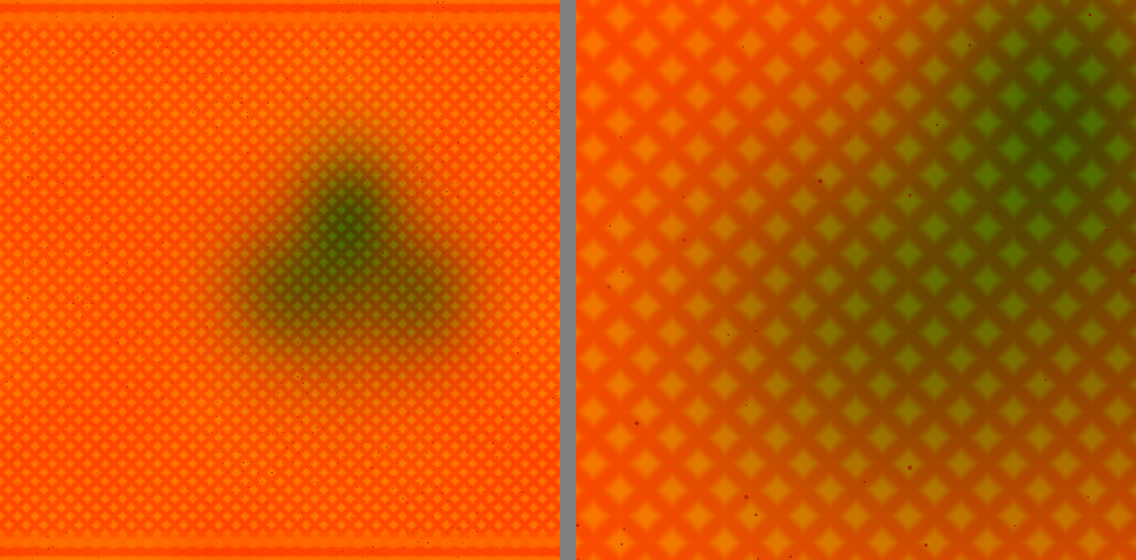
Left: the whole. Right: its middle third, enlarged.
Give the GLSL for this pattern, as a Shadertoy shader.

```glsl
// Soft staggered diamond mesh in orange, with ribbed hems, a green stain and fine red specks.
#define REPEATS 32.0
#define MESH_GREEN 0.295
#define DIAMOND_GREEN 0.165
#define TONE_VARIATION 0.11
#define DIAMOND_INNER 0.13
#define DIAMOND_OUTER 0.41
#define SPECK_CELLS 112.0
#define SPECK_RADIUS 0.0016
#define SPECK_COLOR vec3(0.74, 0.10, 0.0)

const float TAU = 6.2831853;

float hash(vec2 p, float seed) {
    return fract(sin(dot(p, vec2(127.1, 311.7)) + seed * 74.7) * 43758.5453);
}

// Value noise that wraps after a whole number of cells.
float wrapNoise(vec2 uv, float cells, float seed) {
    vec2 p = uv * cells;
    vec2 i = floor(p);
    vec2 f = fract(p);
    f = f * f * (3.0 - 2.0 * f);
    vec2 a = mod(i, cells);
    vec2 b = mod(i + 1.0, cells);
    float low = mix(hash(a, seed), hash(vec2(b.x, a.y), seed), f.x);
    float high = mix(hash(vec2(a.x, b.y), seed), hash(b, seed), f.x);
    return mix(low, high, f.y);
}

// Soft elliptical lobe, wrapped around the canvas.
float lobe(vec2 uv, vec2 center, vec2 size) {
    vec2 d = uv - center;
    d = (d - round(d)) / size;
    return exp(-dot(d, d));
}

float stain(vec2 uv) {
    float s = 0.60 * lobe(uv, vec2(0.625, 0.622), vec2(0.098, 0.124));
    s += 0.36 * lobe(uv, vec2(0.501, 0.486), vec2(0.112, 0.117));
    s += 0.38 * lobe(uv, vec2(0.762, 0.479), vec2(0.096, 0.117));
    s += 0.25 * lobe(uv, vec2(0.612, 0.440), vec2(0.143, 0.143));
    return min(s, 0.75);
}

// Two interleaved diamond lattices, one diamond per cell in each.
float diamonds(vec2 p) {
    vec2 q = p - vec2(0.5, 0.0);
    vec2 a = abs(q - round(q));
    float d = min(a.x + a.y, 1.0 - a.x - a.y);
    return 1.0 - smoothstep(DIAMOND_INNER, DIAMOND_OUTER, d);
}

// Adds the bands along the top and bottom to the mesh relief.
float hem(vec2 p, float relief, float aa) {
    float edge = min(p.y, REPEATS - p.y);
    float scallop = 0.06 * cos(TAU * p.x);
    float soft = 0.04 + aa;
    float lip = 1.0 - smoothstep(1.22, 1.42, edge - scallop);
    float groove = 1.0 - smoothstep(-soft, soft, edge - 0.72 - scallop);
    float rail = 1.0 - smoothstep(-soft, soft, edge - 0.21 + 0.3 * scallop);
    float fade = 1.0 - smoothstep(1.3, 1.8, edge);
    relief = mix(relief, 0.25 + 0.35 * relief, fade);
    relief = mix(relief, 0.5 + 0.5 * relief, lip);
    relief = mix(relief, -0.08, groove);
    return mix(relief, 0.85, rail);
}

// Scattered specks, denser where the low noise is high.
float specks(vec2 uv, float aa) {
    vec2 p = uv * SPECK_CELLS;
    vec2 id = mod(floor(p), SPECK_CELLS);
    float cluster = 0.6 * wrapNoise(uv, 6.0, 5.0) + 0.4 * wrapNoise(uv, 13.0, 6.0);
    float chance = 0.025 + 0.28 * smoothstep(0.50, 0.85, cluster);
    float present = step(hash(id, 1.0), chance);
    vec2 center = 0.3 + 0.4 * vec2(hash(id, 2.0), hash(id, 3.0));
    float size = hash(id, 4.0);
    float radius = SPECK_RADIUS * mix(0.35, 1.0, size * size);
    float d = length(fract(p) - center) / SPECK_CELLS;
    float dot1 = 1.0 - smoothstep(radius - 0.7 * aa, radius + 0.7 * aa, d);
    return present * dot1 * mix(0.5, 0.95, hash(id, 7.0));
}

void mainImage(out vec4 fragColor, in vec2 fragCoord) {
    vec2 uv = fragCoord / iResolution.xy;
    float aa = 1.0 / min(iResolution.x, iResolution.y);
    vec2 p = uv * REPEATS;

    // Mesh relief and broad dye variation
    float relief = hem(p, diamonds(p), aa * REPEATS);
    float tone = 0.65 * wrapNoise(uv, 5.0, 8.0) + 0.25 * wrapNoise(uv, 11.0, 9.0)
               + 0.10 * wrapNoise(uv, 64.0, 10.0);
    float green = MESH_GREEN + DIAMOND_GREEN * relief + TONE_VARIATION * (tone - 0.45);

    // The stain removes red and leaves the green relief
    float s = stain(uv);
    vec3 color = vec3(0.995 * (1.0 - s), green * (1.0 - 0.08 * s), 0.0);
    color = mix(color, SPECK_COLOR * (1.0 - 0.5 * s), specks(uv, aa));

    fragColor = vec4(color, 1.0);
}
```
